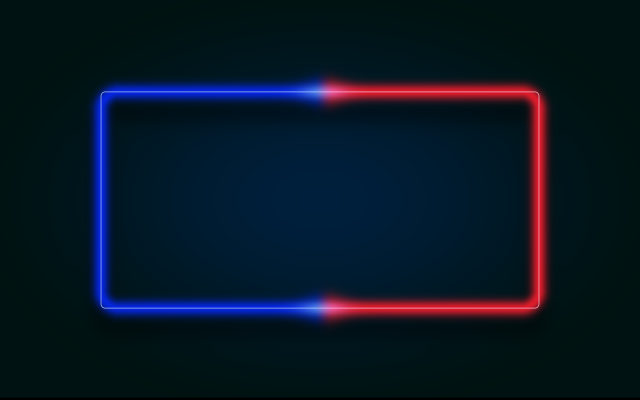
A WebGL 1 fragment shader for this background:

```glsl
precision highp float;

uniform vec2 u_resolution;

// Lengths are fractions of the canvas height, measured from its centre.
const vec3 CENTER_COLOR = vec3(0.0, 0.122, 0.235);
const vec3 EDGE_COLOR = vec3(0.0, 0.072, 0.065);
const float VIGNETTE_REACH = 1.15;

const vec2 FRAME_HALF_SIZE = vec2(0.5474, 0.2703);
const float LINE_RADIUS = 0.0105;
const float LINE_HALF_WIDTH = 0.0010;
const float LINE_STRENGTH = 0.8;

const vec3 BLUE = vec3(0.02, 0.15, 0.92);
const vec3 RED = vec3(0.92, 0.11, 0.17);
const vec3 BLUE_TINT = vec3(0.32, 0.54, 0.96);
const vec3 PINK_TINT = vec3(0.98, 0.38, 0.70);
const float GLOW_RADIUS = 0.045;
const float GLOW_WIDTH = 0.0190;
const float GLOW_STRENGTH = 0.94;

const float JOINT_X = 0.009;
const float JOINT_BLEND = 0.026;
const float JOINT_REACH = 0.056;
const float JOINT_SWELL = 0.012;

const float SHADOW_DROP = 0.050;
const float SHADOW_WIDTH = 0.035;
const float SHADOW_STRENGTH = 0.32;

const float FLOOR_HEIGHT = 0.006;

float roundedBox(vec2 p, vec2 halfSize, float radius) {
    vec2 q = abs(p) - halfSize + radius;
    return length(max(q, 0.0)) + min(max(q.x, q.y), 0.0) - radius;
}

float bell(float x, float width) {
    float t = x / width;
    return exp(-t * t);
}

void main() {
    vec2 uv = gl_FragCoord.xy / u_resolution;
    vec2 p = (gl_FragCoord.xy - 0.5 * u_resolution) / u_resolution.y;
    float pixel = 1.0 / u_resolution.y;

    // Backdrop with an elliptical vignette
    float vignette = smoothstep(0.0, VIGNETTE_REACH, length(2.0 * uv - 1.0));
    vec3 color = mix(CENTER_COLOR, EDGE_COLOR, vignette);

    // Soft shadow dropped below the frame
    float shadowDist = roundedBox(p + vec2(0.0, SHADOW_DROP), FRAME_HALF_SIZE, GLOW_RADIUS);
    color *= 1.0 - SHADOW_STRENGTH * bell(shadowDist, SHADOW_WIDTH);

    // Two-colour glow, swelling and brightening at the joints
    float fromJoint = p.x - JOINT_X;
    float joint = bell(fromJoint, JOINT_REACH);
    float side = smoothstep(-JOINT_BLEND, JOINT_BLEND, fromJoint);
    float glowDist = roundedBox(p, FRAME_HALF_SIZE, GLOW_RADIUS);
    float glow = bell(glowDist, GLOW_WIDTH + JOINT_SWELL * joint);
    vec3 neon = mix(BLUE, RED, side);
    vec3 tint = mix(BLUE_TINT, PINK_TINT, side);
    neon = mix(neon, tint, joint * bell(glowDist, GLOW_WIDTH));
    color = mix(color, neon, GLOW_STRENGTH * glow);

    // Thin pale outline
    float lineDist = abs(roundedBox(p, FRAME_HALF_SIZE, LINE_RADIUS));
    float line = clamp(0.5 + (LINE_HALF_WIDTH - lineDist) / pixel, 0.0, 1.0);
    vec3 lineColor = mix(tint, vec3(1.0), 0.65);
    color = mix(color, lineColor, LINE_STRENGTH * line);

    // Dark strip along the bottom edge
    color *= smoothstep(FLOOR_HEIGHT - pixel, FLOOR_HEIGHT + pixel, uv.y);

    gl_FragColor = vec4(color, 1.0);
}
```
